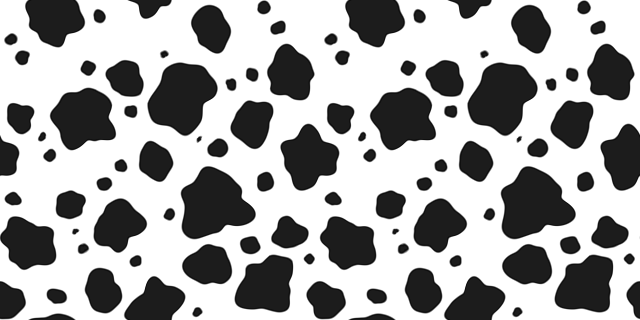
A WebGL 2 fragment shader for this pattern:

```glsl
#version 300 es
precision highp float;
precision highp int;

// Animal-hide pattern: dark, lumpy spots of three sizes scattered on white.
// Spots sit on a jittered, tilted lattice of ten cells per unit square;
// gradient noise bends their outlines and a carved gutter keeps them apart.

uniform vec2 u_resolution;
out vec4 fragColor;

const vec3 PAPER = vec3(1.0);
const vec3 INK = vec3(0.11);
const vec3 INK_RIM = vec3(0.06);
const float LATTICE_SCALE = sqrt(10.0); // lattice cells per canvas height
const float CLEARANCE = 0.07;           // space kept around smaller spots
const float GUTTER = 0.085;             // least white between two outlines
const float ROUNDING = 0.05;
const float NONE = 9.0;

// --- Hash and gradient noise ---
vec2 hash2(vec2 p) {
    const uint K = 1664525u;
    uvec2 v = uvec2(ivec2(p)) * K + 1013904223u;
    for (int i = 0; i < 2; i++) {
        v.x += v.y * K;
        v.y += v.x * K;
        v ^= v >> 16u;
    }
    return vec2(v) * exp2(-32.0);
}

vec2 unitVector(float turn) {
    return vec2(cos(6.28319 * turn), sin(6.28319 * turn));
}

float cornerSlope(vec2 cell, vec2 f, vec2 corner) {
    return dot(unitVector(hash2(cell + corner).x), f - corner);
}

float gradientNoise(vec2 p) {
    vec2 cell = floor(p), f = p - cell;
    vec2 w = f * f * f * (f * (f * 6.0 - 15.0) + 10.0);
    float low = mix(cornerSlope(cell, f, vec2(0, 0)), cornerSlope(cell, f, vec2(1, 0)), w.x);
    float high = mix(cornerSlope(cell, f, vec2(0, 1)), cornerSlope(cell, f, vec2(1, 1)), w.x);
    return mix(low, high, w.y);
}

// --- Spots as (centre, radius); the seed repeats with each unit square ---
vec2 seedOf(ivec2 cell, int layer) {
    return vec2((3 * cell.x - cell.y + 1000) % 10, layer);
}

vec3 largeSpot(ivec2 cell) {
    vec2 seed = seedOf(cell, 1);
    vec2 centre = vec2(cell) + 0.5 + 0.32 * (hash2(seed) - 0.5);
    return vec3(centre, mix(0.24, 0.34, hash2(seed + 20.0).x));
}

float roomBeside(vec2 centre, vec3 spot) {
    return distance(centre, spot.xy) - spot.z - CLEARANCE;
}

vec3 mediumSpot(ivec2 cell) {
    vec2 seed = seedOf(cell, 2);
    vec2 centre = vec2(cell) + 0.36 * (hash2(seed) - 0.5);
    float radius = mix(0.13, 0.25, hash2(seed + 20.0).x);
    for (int i = 0; i < 4; i++)
        radius = min(radius, roomBeside(centre, largeSpot(cell - ivec2(i & 1, i >> 1))));
    return vec3(centre, radius);
}

// Two small spots lie on either side of each lattice edge's midpoint
vec3 smallSpot(ivec2 cell, ivec2 axis, int side) {
    vec2 edgeSeed = seedOf(cell, 3 + axis.x);
    vec2 offset = 0.12 * unitVector(hash2(edgeSeed).x) * float(2 * side - 1);
    vec2 jitter = 0.08 * (hash2(edgeSeed + float(40 + side)) - 0.5);
    vec2 centre = vec2(cell) + 0.5 * vec2(axis) + offset + jitter;
    float radius = mix(0.045, 0.11, hash2(edgeSeed + float(60 + side)).x);
    for (int i = 0; i < 2; i++) {
        radius = min(radius, roomBeside(centre, largeSpot(cell - i * axis.yx)));
        radius = min(radius, roomBeside(centre, mediumSpot(cell + i * axis)));
    }
    return vec3(centre, radius);
}

// --- Outlines ---
float spotDistance(vec2 p, vec3 spot, vec2 seed, float lumpRate, float lumpSize) {
    vec2 v = p - spot.xy;
    float len = length(v);
    if (spot.z < 0.035 || len > 2.0 * spot.z + 0.3) return NONE;
    vec2 around = lumpRate * v / max(len, 0.0001) + 90.0 * hash2(seed + 80.0);
    return len - spot.z * (1.0 + lumpSize * gradientNoise(around));
}

// Keeps the two smallest distances
vec2 nearestTwo(vec2 nearest, float d) {
    return vec2(min(nearest.x, d), min(nearest.y, max(nearest.x, d)));
}

float smoothMax(float a, float b, float k) {
    float h = max(k - abs(a - b), 0.0) / k;
    return max(a, b) + 0.25 * h * h * k;
}

float hideDistance(vec2 p) {
    ivec2 home = ivec2(floor(p));
    vec2 nearest = vec2(NONE);
    for (int n = 0; n < 9; n++) {
        ivec2 cell = home + ivec2(n % 3, n / 3) - 1;
        nearest = nearestTwo(nearest, spotDistance(p, largeSpot(cell), seedOf(cell, 1), 1.2, 0.7));
        nearest = nearestTwo(nearest, spotDistance(p, mediumSpot(cell), seedOf(cell, 2), 0.95, 0.6));
        for (int k = 0; k < 4; k++) {
            ivec2 axis = ivec2(k & 1, 1 - (k & 1));
            if (distance(p, vec2(cell) + 0.5 * vec2(axis)) > 0.6) continue;
            vec2 seed = seedOf(cell, 5 + k);
            nearest = nearestTwo(nearest, spotDistance(p, smallSpot(cell, axis, k >> 1), seed, 0.7, 0.5));
        }
    }
    float gutter = 0.5 * (nearest.x - nearest.y + GUTTER);
    return smoothMax(nearest.x, gutter, ROUNDING);
}

void main() {
    vec2 uv = gl_FragCoord.xy / u_resolution.y;
    vec2 lattice = vec2(3.0 * uv.x + uv.y, 3.0 * uv.y - uv.x);
    float d = hideDistance(lattice) / LATTICE_SCALE;
    float softness = max(0.003, 0.7 / u_resolution.y);
    vec3 ink = mix(INK_RIM, INK, smoothstep(0.004, 0.007, -d));
    fragColor = vec4(mix(ink, PAPER, smoothstep(-softness, softness, d)), 1.0);
}
```
